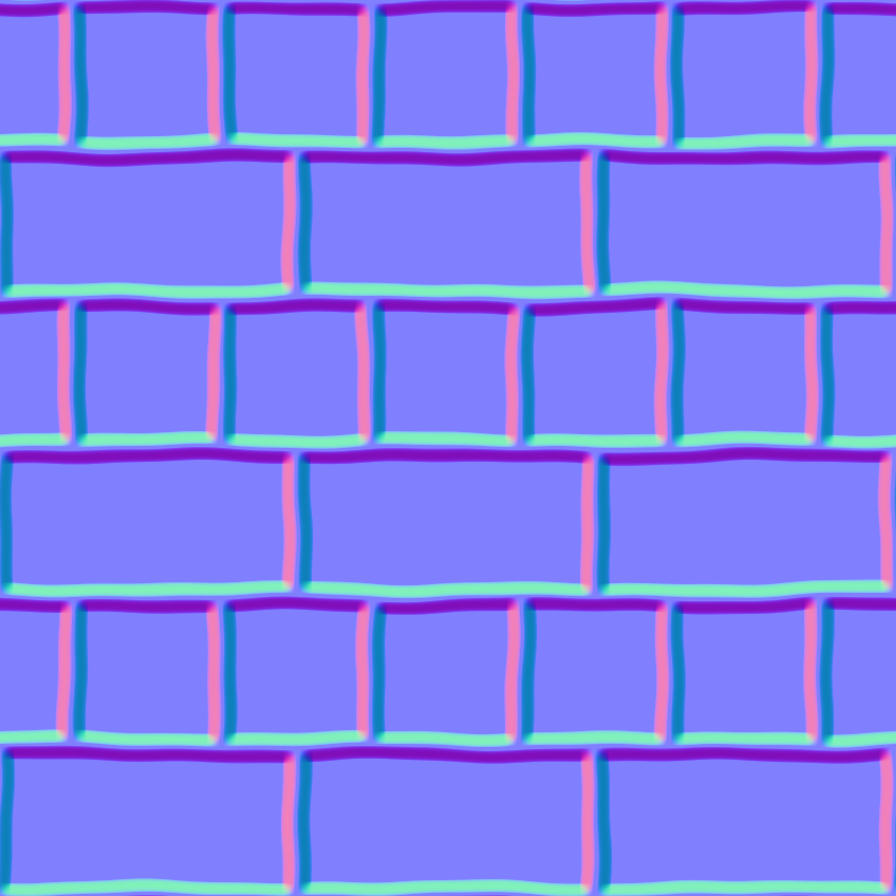
A WebGL 1 fragment shader for this texture map:

```glsl
precision highp float;

uniform vec2 u_resolution;

#define ROWS 6.0
#define JOINT 0.008        // half width of the flat mortar, in row heights
#define BEVEL 0.094        // width of the sloped brick edge
#define STEEPNESS 2.0      // peak slope of the bevel
#define WOBBLE vec2(0.009, 0.016)
#define TILT 0.016         // random lean of each brick
#define SHIFT_WIDE 0.012
#define SHIFT_SMALL 0.515

const float TAU = 6.2831853;

float hash(vec2 cell) {
    return fract(sin(dot(cell, vec2(41.3, 289.1))) * 4375.85);
}

// Layered sines with whole frequencies, so the warp tiles.
vec2 edgeWarp(vec2 uv) {
    vec2 a = uv * TAU;
    float across = sin(5.0 * a.y + 2.0 * a.x + 0.7)
                 + 0.7 * sin(11.0 * a.y - 3.0 * a.x + 2.1);
    float down = sin(3.0 * a.x + 2.0 * a.y + 1.2)
               + 0.6 * sin(5.0 * a.x - 3.0 * a.y + 0.4)
               + 0.3 * sin(10.0 * a.x + 5.0 * a.y);
    return WOBBLE * 0.65 * vec2(across, down);
}

// Height (x) and signed slope (y) of a bevelled span of the given size.
vec2 bevel(float position, float size) {
    float edge = min(position, size - position);
    float t = clamp((edge - JOINT) / BEVEL, 0.0, 1.0);
    float side = position < 0.5 * size ? 1.0 : -1.0;
    return vec2(t * t * (3.0 - 2.0 * t), side * STEEPNESS * 4.0 * t * (1.0 - t));
}

void main() {
    vec2 uv = gl_FragCoord.xy / u_resolution;
    vec2 p = uv * ROWS + edgeWarp(uv);

    // Rows of wide bricks alternate with rows of small ones.
    float row = mod(floor(p.y), ROWS);
    float isSmall = mod(row, 2.0);
    float width = 2.0 - isSmall;
    float x = p.x + mix(SHIFT_WIDE, SHIFT_SMALL, isSmall);
    float column = mod(floor(x / width), ROWS / width);
    vec2 local = vec2(mod(x, width), fract(p.y));

    // Each brick leans a little about its centre.
    vec2 cell = vec2(column, row);
    vec2 lean = vec2(hash(cell), hash(cell + 17.0)) - 0.5;
    vec2 fromCentre = local - vec2(0.5 * width, 0.5);
    local += TILT * lean * vec2(fromCentre.y, fromCentre.x / width) * 2.0;

    // The product of both profiles rounds the corners.
    vec2 bx = bevel(local.x, width);
    vec2 by = bevel(local.y, 1.0);
    vec2 gradient = vec2(bx.y * by.x, by.y * bx.x);

    // Encode the normal with the green axis pointing down.
    vec3 normal = normalize(vec3(-gradient.x, gradient.y, 1.0));
    gl_FragColor = vec4(normal * 0.5 + 0.5, 1.0);
}
```
